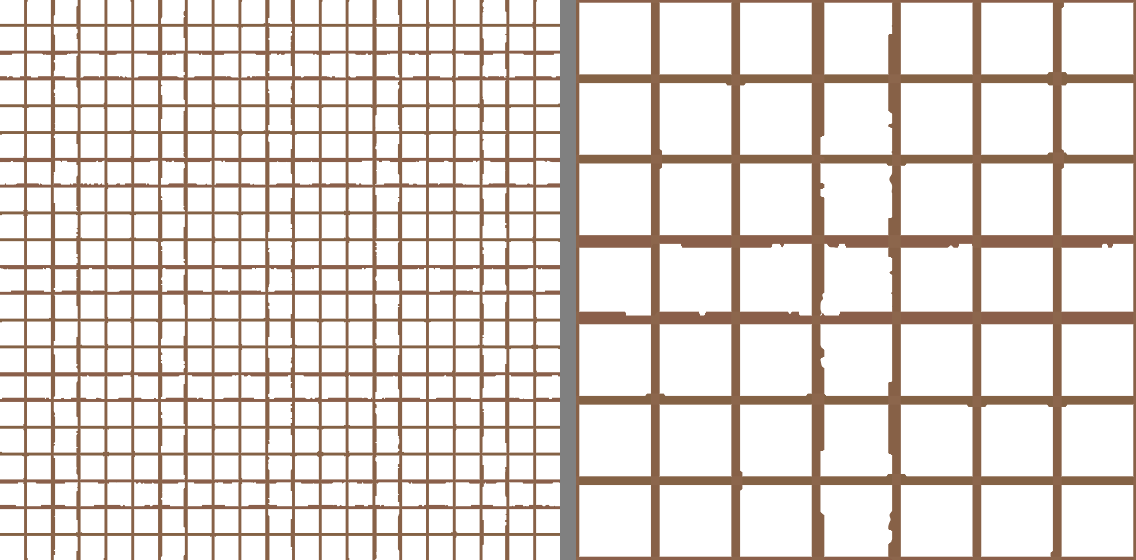
Left: the whole. Right: its middle third, enlarged.
Write a WebGL 1 fragment shader that draws this pattern.

```glsl
precision highp float;

uniform vec2 u_resolution;

#define PITCH 0.04785
#define FIRST_LINE 0.0456
#define LAST_INDEX 19.0
#define HALF_WIDTH 0.0026
#define WEAR_WIDTH 0.0023
#define WEAR_BIAS 0.12
#define SPECK_CHANCE 0.12
#define SPECK_REACH 0.13
#define PAPER vec3(1.0)
#define BROWN vec3(0.53, 0.38, 0.28)
#define TINT vec3(0.012, -0.006, 0.010)
#define PI 3.14159265

float hash(vec2 p) {
  vec3 q = fract(p.xyx * vec3(0.1031, 0.1030, 0.0973));
  q += dot(q, q.yzx + 33.33);
  return fract((q.x + q.y) * q.z);
}

// Smooth noise along a line, with its own sequence for each seed
float lineNoise(float x, float seed) {
  float i = floor(x);
  float f = fract(x);
  f = f * f * (3.0 - 2.0 * f);
  return mix(hash(vec2(i, seed)), hash(vec2(i + 1.0, seed)), f);
}

// Broken dashes that swell and fade over two cells
float wornDashes(float along, float seed) {
  float phase = PI * floor(2.0 * hash(vec2(seed, 7.0)));
  float level = 0.35 * cos(PI * along + phase);
  level += 0.8 * (lineNoise(along * 2.5 + 40.0, seed) - 0.5);
  level += 0.45 * (lineNoise(along * 12.0 + 90.0, seed + 31.0) - 0.5);
  level += WEAR_BIAS + 0.4 * (hash(vec2(seed, 19.0)) - 0.5);
  return smoothstep(-0.05, 0.05, level);
}

// Rare small blots beside the crossings
float crossingSpeck(float along, float side, float seed) {
  float crossing = floor(along + 0.5);
  float chosen = step(hash(vec2(crossing + 50.0, seed + 13.0 * side)), SPECK_CHANCE);
  float reach = abs(along - crossing);
  return chosen * (1.0 - smoothstep(SPECK_REACH - 0.03, SPECK_REACH, reach));
}

// x: coverage, y: 1 on a worn line
vec2 ruledLine(float across, float along, float axisSeed, float pixel) {
  float index = clamp(floor(across + 0.5), 0.0, LAST_INDEX);
  float offset = (across - index) * PITCH;
  float side = offset < 0.0 ? -1.0 : 1.0;
  float seed = index + axisSeed;

  // The middle two of every four lines wear toward each other
  float slot = mod(index, 4.0);
  float worn = step(abs(slot - 1.5), 0.75);
  float inward = slot < 1.5 ? 1.0 : -1.0;
  float swelling = worn > 0.5
    ? step(0.0, side * inward) * wornDashes(along, seed)
    : 0.6 * crossingSpeck(along, side, seed);

  float extent = HALF_WIDTH + WEAR_WIDTH * swelling;
  return vec2(clamp((extent - abs(offset)) / pixel + 0.5, 0.0, 1.0), worn);
}

void main() {
  vec2 uv = gl_FragCoord.xy / u_resolution;
  float pixel = 1.0 / min(u_resolution.x, u_resolution.y);
  vec2 grid = (uv - FIRST_LINE) / PITCH;

  vec2 upright = ruledLine(grid.x, grid.y, 100.0, pixel);
  vec2 level = ruledLine(grid.y, grid.x, 200.0, pixel);

  // Worn rows lean red, plain rows lean olive, crossings are lighter
  vec3 ink = BROWN + TINT * (2.0 * level.y - 1.0) * level.x * (1.0 - upright.x);
  ink += 0.02 * upright.x * level.x;

  float coverage = max(upright.x, level.x);
  gl_FragColor = vec4(mix(PAPER, ink, coverage), 1.0);
}
```
